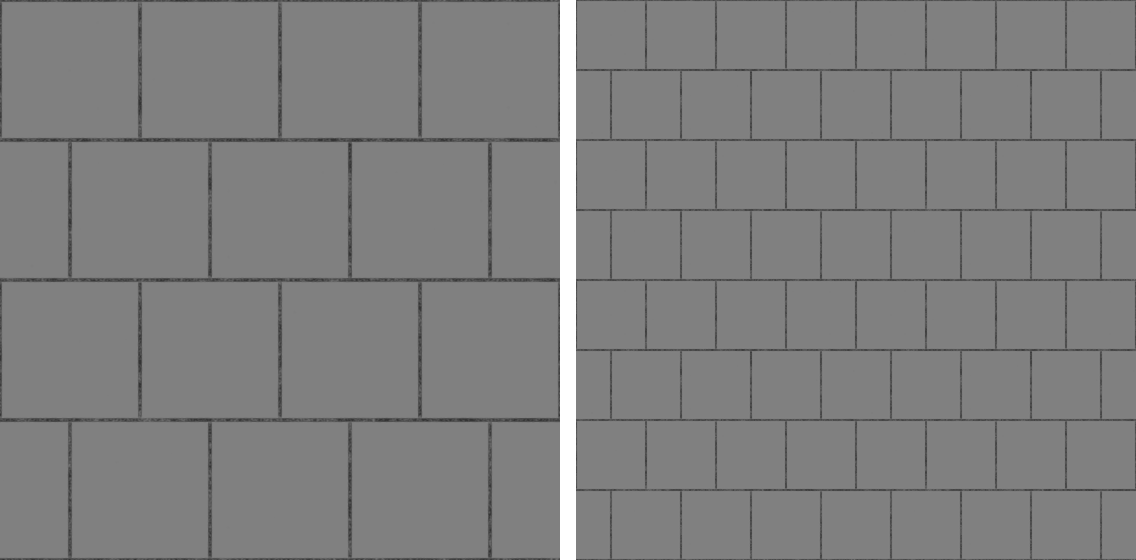
Left, the tile; right, the same tile 2 across and 2 down.
Write a Shadertoy shader that draws this pattern.

```glsl
// Grey square tiles in a half-offset running bond with thin, worn dark joints.
#define TILES 4.0            // tiles across and rows down (even, so the bond wraps)
#define JOINT_HALF 0.0034    // half width of a joint
#define JOINT_SOFT 0.0017    // softness of the joint edge
#define EDGE_ROUGH 0.0008    // wobble of the joint edge
#define FACE_GREY 0.502
#define JOINT_DEPTH 0.205    // mean darkening inside a joint
#define WEAR_FINE 0.15       // fine grain in the joints
#define WEAR_BROAD 0.11      // slow fading along the joints
#define SPECK_DEPTH 0.012    // faint marks on the tile faces

// Integer hash giving a unit gradient direction.
vec2 gradientAt(vec2 cell, float period, uint seed) {
    uvec2 c = uvec2(mod(cell, period));
    uint h = c.x * 1597u + c.y * 51749u + seed * 7919u;
    h = (h ^ (h >> 15)) * 73244475u;
    h = (h ^ (h >> 13)) * 73244475u;
    h ^= h >> 16;
    float angle = float(h & 65535u) * 6.28318 / 65536.0;
    return vec2(cos(angle), sin(angle));
}

// Gradient noise that wraps over the canvas, about -0.7 to 0.7.
float wrapNoise(vec2 uv, float period, uint seed) {
    vec2 p = uv * period, i = floor(p), f = p - i;
    vec2 u = f * f * f * (f * (f * 6.0 - 15.0) + 10.0);
    vec2 e = vec2(0.0, 1.0);
    float a = dot(gradientAt(i, period, seed), f);
    float b = dot(gradientAt(i + e.yx, period, seed), f - e.yx);
    float c = dot(gradientAt(i + e.xy, period, seed), f - e.xy);
    float d = dot(gradientAt(i + e.yy, period, seed), f - e.yy);
    return mix(mix(a, b, u.x), mix(c, d, u.x), u.y);
}

// Distance to the nearest vertical (x) and horizontal (y) joint, in canvas units.
vec2 jointDistance(vec2 uv) {
    vec2 p = uv * TILES;
    p.x += 0.5 * mod(floor(p.y) + 1.0, 2.0);
    vec2 f = fract(p);
    return min(f, 1.0 - f) / TILES;
}

void mainImage(out vec4 fragColor, in vec2 fragCoord) {
    vec2 uv = fragCoord / iResolution.xy;
    float pixel = 1.0 / min(iResolution.x, iResolution.y);

    // Joint coverage; upright joints thin out where they meet the long ones.
    float fine = wrapNoise(uv, 230.0, 1u) + 0.6 * wrapNoise(uv, 110.0, 2u);
    vec2 d = jointDistance(uv) + EDGE_ROUGH * fine;
    float soft = max(JOINT_SOFT, 0.75 * pixel);
    vec2 cover = 1.0 - smoothstep(JOINT_HALF - soft, JOINT_HALF + soft, d);
    cover.x *= mix(0.55, 1.0, smoothstep(0.004, 0.008, d.y));
    float joint = max(cover.x, cover.y);

    // Wear varies the darkness of the joints.
    float broad = wrapNoise(uv, 26.0, 3u) + 0.5 * wrapNoise(uv, 56.0, 4u);
    float depth = clamp(JOINT_DEPTH + WEAR_FINE * fine + WEAR_BROAD * broad, 0.05, 0.3);

    // Rare, barely visible marks on the faces.
    float speck = smoothstep(0.5, 0.75, wrapNoise(uv, 60.0, 5u));

    float grey = FACE_GREY - joint * depth - (1.0 - joint) * SPECK_DEPTH * speck;
    fragColor = vec4(vec3(grey), 1.0);
}
```
